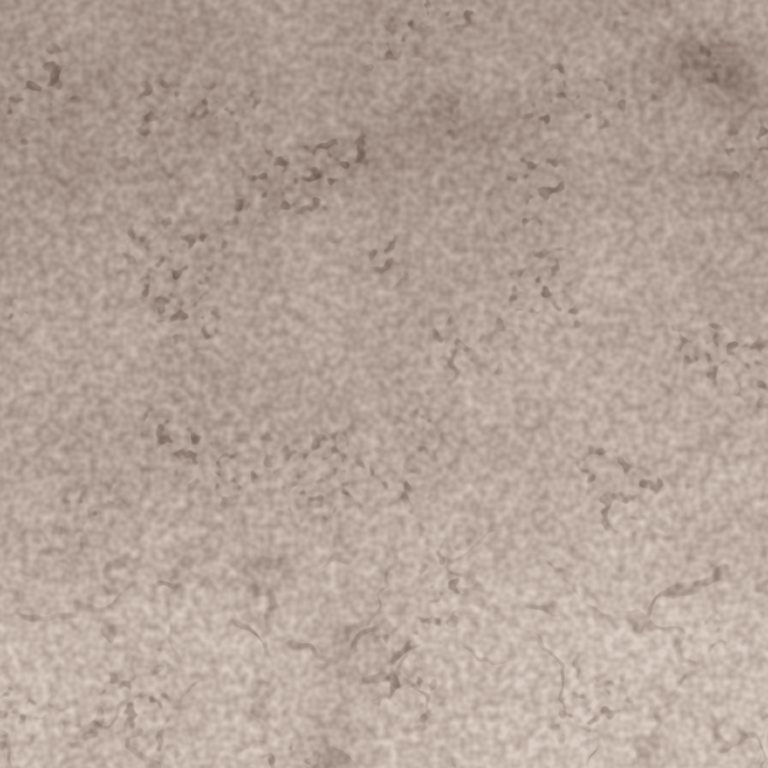
Reproduce this texture procedurally as a Shadertoy shader.

```glsl
// Weathered plaster wall: warm grey grain, dark flecks, soft stains and thin broken cracks.

const vec3 SHADE_COLOR = vec3(0.600, 0.530, 0.490);
const vec3 LIGHT_COLOR = vec3(0.790, 0.730, 0.690);

// Random unit vector for a lattice cell
vec2 randomDirection(vec2 cell) {
    vec3 p = fract(vec3(cell.xyx) * vec3(0.1031, 0.1030, 0.0973));
    p += dot(p, p.yzx + 33.33);
    float angle = 6.28319 * fract((p.x + p.y) * p.z);
    return vec2(cos(angle), sin(angle));
}

// Gradient noise, roughly -0.7 to 0.7
float gradientNoise(vec2 p) {
    vec2 cell = floor(p);
    vec2 f = p - cell;
    vec2 blend = f * f * f * (f * (f * 6.0 - 15.0) + 10.0);
    float a = dot(randomDirection(cell), f);
    float b = dot(randomDirection(cell + vec2(1, 0)), f - vec2(1, 0));
    float c = dot(randomDirection(cell + vec2(0, 1)), f - vec2(0, 1));
    float d = dot(randomDirection(cell + vec2(1, 1)), f - vec2(1, 1));
    return mix(mix(a, b, blend.x), mix(c, d, blend.x), blend.y);
}

// Octaves are turned against each other to hide the lattice
float fbm(vec2 p, int octaves) {
    float sum = 0.0, amplitude = 1.0;
    for (int i = 0; i < octaves; i++) {
        sum += amplitude * gradientNoise(p);
        p = mat2(1.6, 1.2, -1.2, 1.6) * p + 17.3;
        amplitude *= 0.5;
    }
    return sum;
}

float segmentDistance(vec2 p, vec2 a, vec2 b) {
    vec2 ab = b - a;
    return length(p - a - ab * clamp(dot(p - a, ab) / dot(ab, ab), 0.0, 1.0));
}

// Soft dark cloud along a segment
float stain(vec2 p, vec2 a, vec2 b, float radius) {
    float d = segmentDistance(p, a, b) / radius;
    return exp(-d * d);
}

// Height of the wandering edge where the upper coat has flaked away
float flakeEdge(float x) {
    return 0.20 + 0.03 * x + 0.13 * fbm(vec2(x * 3.5, 4.7), 4);
}

// Thin line around zero distance
float crackLine(float dist, float width) {
    return 1.0 - smoothstep(0.25 * width, width, abs(dist));
}

// Cracks: the flake edge and a few fine contour lines below it
float cracks(vec2 p) {
    vec2 warped = p + 0.018 * vec2(fbm(p * 26.0, 2), fbm(p * 26.0 + 41.0, 2));
    float edge = crackLine(warped.y - flakeEdge(warped.x), 0.0095);
    float contour = crackLine(fbm(warped * vec2(4.5, 5.5) + 8.1, 3), 0.055);
    float low = 1.0 - smoothstep(0.20, 0.42, p.y);
    float broken = smoothstep(-0.30, 0.20, fbm(p * 13.0 + 3.0, 2));
    return max(edge, 0.7 * contour * low) * broken;
}

// Small dark pits gathered in clusters
float flecks(vec2 p, float density) {
    float pits = fbm(p * 50.0 + 91.0, 2);
    float cluster = smoothstep(-0.05, 0.40, fbm(p * 6.5 + 29.0, 2) + density);
    return smoothstep(0.10, 0.50, pits) * cluster;
}

// Two sizes of soft grain on turned lattices
float grain(vec2 p) {
    vec2 turned = mat2(0.8, 0.6, -0.6, 0.8) * p;
    return 0.50 * gradientNoise(turned * 66.0 + 5.0) + 0.45 * gradientNoise(p * 112.0 + 63.0);
}

void mainImage(out vec4 fragColor, in vec2 fragCoord) {
    vec2 uv = fragCoord / iResolution.xy;

    // Broad light: dim at the top, pale at the bottom right
    float tone = mix(0.92, 0.34, smoothstep(-0.15, 1.0, uv.y));
    tone += 0.12 * (uv.x - 0.5);

    // Cloudy patches and smaller mottling
    tone += 0.24 * fbm(uv * 3.2 + 12.0, 3);
    tone += 0.16 * fbm(uv * 15.0 + 33.0, 2);

    // Paler surface under the flaked edge
    float below = 1.0 - smoothstep(-0.01, 0.015, uv.y - flakeEdge(uv.x));
    tone += 0.09 * below;

    // Stains, drawn out along a slanting band
    float patchy = 0.85 + 0.9 * fbm(uv * 9.0 + 55.0, 2);
    float band = stain(uv, vec2(0.34, 0.76), vec2(0.84, 0.88), 0.045);
    float smudge = stain(uv, vec2(0.91, 0.92), vec2(0.95, 0.89), 0.045);
    float corner = stain(uv, vec2(0.74, 0.98), vec2(0.86, 1.00), 0.035);
    float drip = stain(uv, vec2(0.44, 0.00), vec2(0.48, 0.14), 0.050);
    float stains = 0.20 * band + 0.48 * smudge + 0.22 * corner + 0.28 * drip;
    tone -= stains * patchy;

    // Fine surface detail, stronger toward the bottom
    tone += grain(uv) * mix(1.12, 0.88, uv.y);
    float density = 0.30 * band + 0.45 * corner + 0.20 * smudge;
    tone -= 0.72 * flecks(uv, density - 0.04);
    tone -= 0.58 * cracks(uv);

    fragColor = vec4(mix(SHADE_COLOR, LIGHT_COLOR, clamp(tone, -1.0, 1.35)), 1.0);
}
```
